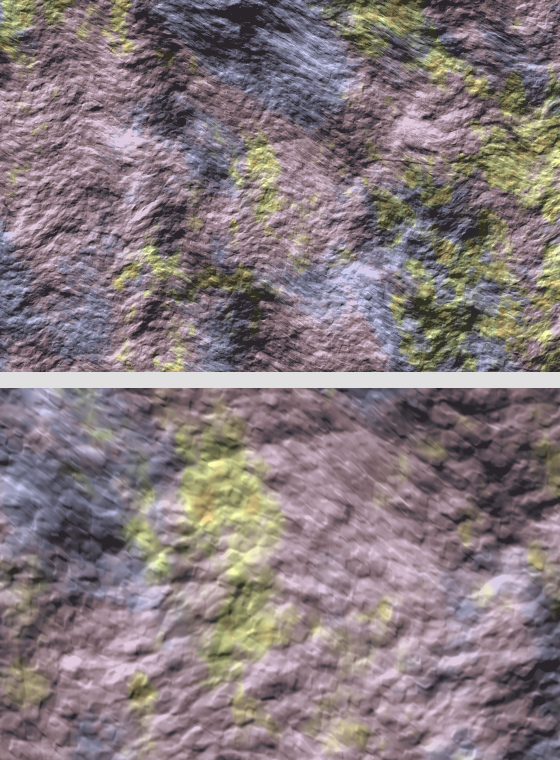
Top, the full canvas; bottom, a detail of the centre.
A WebGL 1 fragment shader for this texture:

```glsl
precision highp float;
uniform vec2 u_resolution;

vec3 hash3(vec2 cell) {
  vec3 q = fract(cell.xyx * vec3(0.1031, 0.1030, 0.0973));
  q += dot(q, q.yxz + 33.33);
  return fract((q.xxy + q.yzz) * q.zyx);
}

// Cellular noise: x = distance to the nearest seed, y = blended seed value
vec2 cellular(vec2 p) {
  vec2 cell = floor(p), f = fract(p);
  float nearest = 2.0, sum = 0.0, weight = 0.0;
  for (int j = -1; j <= 1; j++) {
    for (int i = -1; i <= 1; i++) {
      vec2 offset = vec2(float(i), float(j));
      vec3 seed = hash3(cell + offset);
      vec2 delta = offset + seed.xy - f;
      float d2 = dot(delta, delta);
      float w = exp(-6.0 * d2);
      nearest = min(nearest, d2);
      sum += w * seed.z;
      weight += w;
    }
  }
  return vec2(sqrt(nearest), sum / weight);
}

float fractal(vec2 p, int octaves) {
  float sum = 0.0, amp = 0.5, total = 0.0;
  for (int i = 0; i < 6; i++) {
    if (i >= octaves) break;
    sum += amp * cellular(p).y;
    total += amp;
    amp *= 0.52;
    p = mat2(1.76, 0.95, -0.95, 1.76) * p + 17.3;
  }
  return sum / total;
}

vec2 warp(vec2 p) {
  p += 0.030 * sin(p.yx * vec2(7.0, 5.0) + vec2(0.4, 2.1));
  return p + 0.012 * sin(p.yx * vec2(19.0, 23.0) + vec2(1.7, 0.3));
}

// Broken stone surface, leaning to the left, with pitted facets
float relief(vec2 p) {
  vec2 q = warp(p);
  q.x += 0.25 * q.y;
  float pits = cellular(q * vec2(34.0, 42.0) + 5.0).x;
  return fractal(q * vec2(5.0, 5.6) + 40.0, 6) - 0.07 * pits;
}

// Steep crevices, sharp on one side and fading on the other
float crevices(vec2 p, float height) {
  float lean = p.x + 0.22 * p.y + 0.22 * (height - 0.5);
  lean += 0.2 * (fractal(p * 3.0 + 71.0, 3) - 0.5);
  float across = mod(lean - 0.255, 0.75) - 0.375;
  float falloff = mix(0.065, 0.022, step(0.0, across));
  float broken = fractal(vec2(lean * 2.0, p.y * 3.0) + 9.0, 2);
  return exp(-abs(across) / falloff) * smoothstep(0.25, 0.6, broken);
}

// Thin, interrupted shadows under nearly level ledges
float ledges(vec2 p) {
  float stratum = fractal(warp(p) * vec2(1.6, 4.2) + 23.0, 4);
  float broken = fractal(p * vec2(3.0, 4.0) + 57.0, 2);
  float seam = 1.0 - smoothstep(0.0, 0.03, abs(stratum - 0.5));
  return seam * smoothstep(0.45, 0.7, broken);
}

void main() {
  vec2 p = gl_FragCoord.xy / u_resolution.y;
  vec2 slanted = warp(p) + vec2(0.3 * p.y, 0.0);

  // Light falls from the upper left
  float height = relief(p);
  float slope = height - relief(p + vec2(-0.0013, 0.0027));
  float patches = fractal(slanted * vec2(3.6, 2.8) + 12.0, 4);
  float grain = fractal(p * 75.0 + 31.0, 2);

  float tone = 0.63 + 19.0 * slope + 0.75 * (patches - 0.5);
  tone += 0.65 * (height - 0.47) + 0.22 * (grain - 0.5);
  tone -= 0.55 * crevices(p, height) + 0.38 * ledges(p);

  // Wet dark hollows
  float hollow = fractal(slanted * vec2(4.0, 2.4) + 83.0, 4);
  tone -= 0.28 * smoothstep(0.56, 0.70, hollow);
  tone = clamp(tone, 0.06, 1.2);

  // Violet grey stone, with rusty and bluish areas
  vec3 color = mix(vec3(0.13, 0.11, 0.13), vec3(0.70, 0.69, 0.79), tone);
  float rust = fractal(slanted * vec2(3.0, 2.6) + 101.0, 5);
  rust = smoothstep(0.47, 0.62, rust + 0.12 * (grain - 0.5));
  vec3 stain = mix(vec3(-0.015, 0.0, 0.025), vec3(0.065, -0.015, -0.05), rust);
  color += stain * smoothstep(0.1, 0.6, tone);

  // Yellow-green lichen, speckled inside larger upright areas
  float colony = fractal(slanted * vec2(3.4, 2.2) + 139.0, 3);
  float speckle = fractal(p * vec2(24.0, 20.0) + 163.0, 4);
  float lichen = smoothstep(0.52, 0.64, 0.68 * colony + 0.32 * speckle);
  lichen *= 0.35 + 0.65 * smoothstep(0.38, 0.60, speckle);
  vec3 moss = vec3(0.62, 0.65, 0.41) * (0.25 + 1.15 * tone);
  color = mix(color, moss, 0.8 * lichen);

  // Ochre traces along the lichen margin
  float ochre = smoothstep(0.62, 0.78, speckle) * smoothstep(0.45, 0.60, colony);
  color = mix(color, vec3(0.62, 0.49, 0.32) * (0.3 + tone), 0.5 * ochre);

  gl_FragColor = vec4(clamp(color, 0.0, 1.0), 1.0);
}
```
